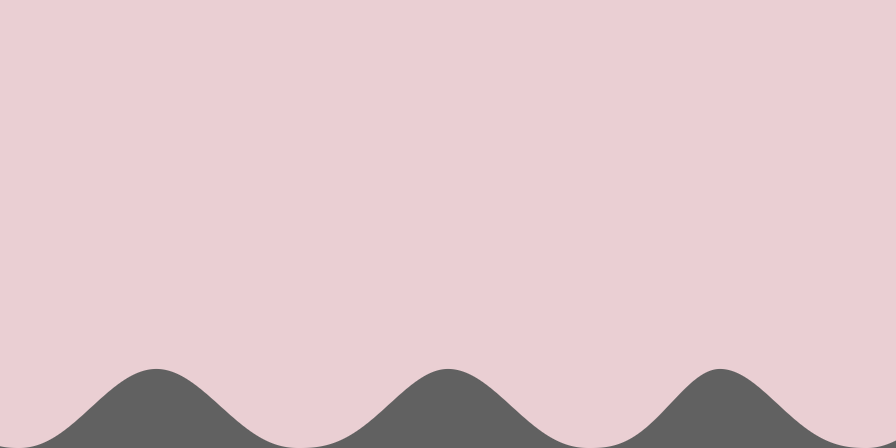
This background is drawn by a Shadertoy shader. Its source:

```glsl
// A flat pink field above a row of soft grey waves along the lower edge.
// The wave line joins alternating crests and troughs with skewed cosine
// ramps; its edge is smoothed by the screen-space gradient of the distance.

#define SKY_COLOR   vec3(0.918, 0.812, 0.827)
#define WAVE_COLOR  vec3(0.380, 0.380, 0.380)
#define CREST       0.1765
#define RAMPS       8

const float PI = 3.14159265;

// Turning points along x in canvas heights: even ones are crests, odd ones troughs.
const float TURN_X[RAMPS + 1] = float[](
    -0.271, 0.042, 0.349, 0.667, 1.000, 1.315, 1.607, 1.935, 2.260);

// Exponent per ramp; above 1 it widens the trough and sharpens the crest.
const float SKEW[RAMPS] = float[](
    1.17, 1.05, 1.10, 1.25, 1.10, 1.30, 1.25, 1.00);

// Height of the wave line at x.
float waveHeight(float x) {
    float rise = 0.0;
    for (int i = 0; i < RAMPS; i++) {
        if (x >= TURN_X[i] && x < TURN_X[i + 1]) {
            float t = (x - TURN_X[i]) / (TURN_X[i + 1] - TURN_X[i]);
            float fromTrough = i % 2 == 0 ? 1.0 - t : t;
            rise = 0.5 - 0.5 * cos(PI * pow(fromTrough, SKEW[i]));
        }
    }
    return CREST * rise;
}

void mainImage(out vec4 fragColor, in vec2 fragCoord) {
    // Two units wide, one unit high at any canvas size.
    vec2 p = fragCoord / iResolution.xy * vec2(2.0, 1.0);

    // Distance to the wave line, measured in pixels.
    float above = p.y - waveHeight(p.x);
    float pixel = max(length(vec2(dFdx(above), dFdy(above))), 1e-5);
    float sky = clamp(above / pixel + 0.5, 0.0, 1.0);

    fragColor = vec4(mix(WAVE_COLOR, SKY_COLOR, sky), 1.0);
}
```
